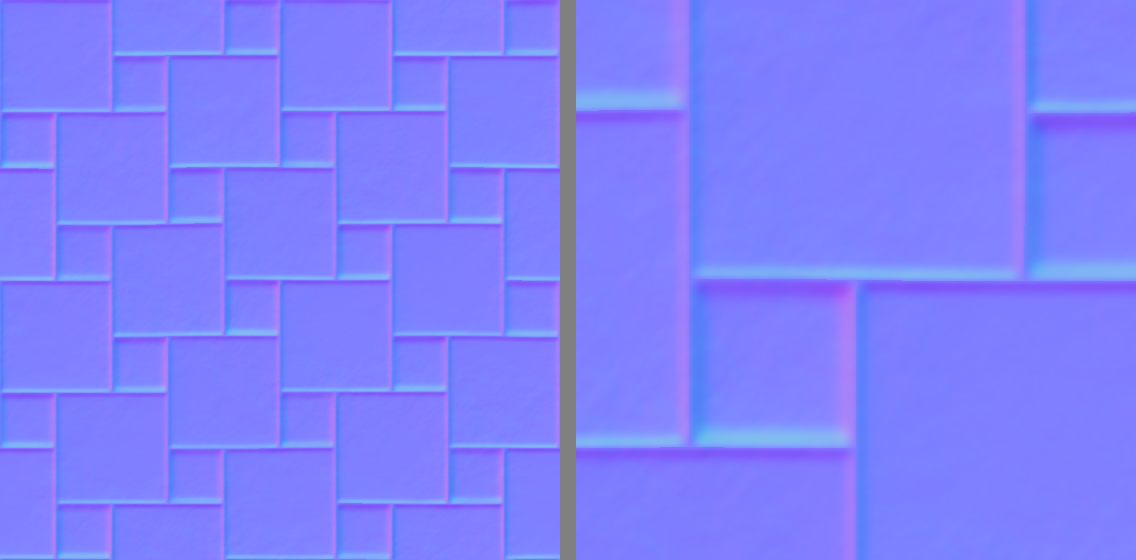
Left, the full canvas; right, a detail of the centre.
Reproduce this texture map procedurally as a WebGL 2 fragment shader.

```glsl
#version 300 es
precision highp float;
// Tangent-space normal map of pinwheel paving: large and small square slabs with bevelled edges.

uniform vec2 u_resolution;
out vec4 fragColor;

const float CELLS = 10.0;        // small-slab widths across the canvas
const float GRAIN_STEP = 0.02;   // finite difference step, in cells

float hash(vec2 p, float seed) {
    vec3 q = fract(vec3(p.xyx + seed) * vec3(0.1031, 0.1030, 0.0973));
    q += dot(q, q.yzx + 33.33);
    return fract((q.x + q.y) * q.z);
}

// Value noise with seamless wrapping; frequency is lattice points per cell.
float noise(vec2 p, float frequency, float seed) {
    float period = CELLS * frequency;
    vec2 q = p * frequency;
    vec2 i = floor(q);
    vec2 f = fract(q);
    f = f * f * f * (f * (f * 6.0 - 15.0) + 10.0);
    vec2 lo = mod(i, period);
    vec2 hi = mod(i + 1.0, period);
    return mix(mix(hash(lo, seed), hash(vec2(hi.x, lo.y), seed), f.x),
               mix(hash(vec2(lo.x, hi.y), seed), hash(hi, seed), f.x), f.y);
}

float stoneHeight(vec2 p) {
    float height = 0.0;
    float weight = 1.0;
    float frequency = 3.0;
    for (int octave = 0; octave < 4; octave++) {
        height += weight * noise(p, frequency, float(octave) * 17.0);
        weight *= 0.52;
        frequency *= 2.0;
    }
    return height;
}

vec2 stoneSlope(vec2 p) {
    vec2 e = vec2(GRAIN_STEP, 0.0);
    return vec2(stoneHeight(p - e.xy) - stoneHeight(p + e.xy),
                stoneHeight(p - e.yx) - stoneHeight(p + e.yx));
}

// Slab containing p: xy = its top left corner, z = its side length.
vec3 findSlab(vec2 p) {
    vec2 cell = floor(p);
    float kind = mod(cell.x + 2.0 * cell.y, 5.0);
    if (kind > 3.5) return vec3(cell, 1.0);
    return vec3(cell - vec2(mod(kind, 2.0), floor(kind * 0.5)), 2.0);
}

// Steepness at distance d from an edge: a rounded crest and a soft tail.
vec2 bevel(vec2 d, float center, float width) {
    vec2 crest = (d - center) / width;
    return smoothstep(-0.02, 0.03, d) * (exp(-crest * crest) + 0.18 * exp(-d / 0.15));
}

vec2 slabSlope(vec2 local, float side, vec2 strength) {
    bool isSmall = side < 1.5;
    float center = isSmall ? 0.055 : 0.035;
    float width = isSmall ? 0.068 : 0.046;
    vec2 nearEdge = local;
    vec2 farEdge = side - local;
    vec2 rise = smoothstep(-0.01, 0.10, min(nearEdge, farEdge));
    vec2 slope = bevel(farEdge, center, width) * vec2(0.25, 0.36)
               - bevel(nearEdge, center, width) * vec2(0.25, 0.27);
    vec2 dome = (local / side - 0.5) * vec2(0.05, 0.025);
    return slope * rise.yx * strength + dome;
}

void main() {
    vec2 uv = gl_FragCoord.xy / u_resolution;
    vec2 p = vec2(uv.x, 1.0 - uv.y) * CELLS;

    // Slightly uneven joints
    vec2 wobble = vec2(noise(p, 0.5, 71.0), noise(p, 0.5, 93.0)) - 0.5;
    vec2 warped = p + vec2(0.02, 0.04) * wobble;
    vec3 slab = findSlab(warped);

    // Edge wear and a faint tilt differ between slabs
    vec2 id = mod(slab.xy, CELLS);
    vec2 random = vec2(hash(id, 5.0), hash(id, 29.0));
    vec2 wear = mix(vec2(0.85), vec2(1.15), random)
              * mix(0.85, 1.15, noise(p, 2.0, 41.0));
    vec2 slope = slabSlope(warped - slab.xy, slab.z, wear);
    slope += (random - 0.5) * 0.02;

    // Patchy stone grain
    float roughness = mix(0.04, 0.15, noise(p, 1.0, 57.0));
    slope += roughness * stoneSlope(p);

    vec3 normal = normalize(vec3(slope, 1.0));
    fragColor = vec4(normal * 0.5 + 0.5, 1.0);
}
```
